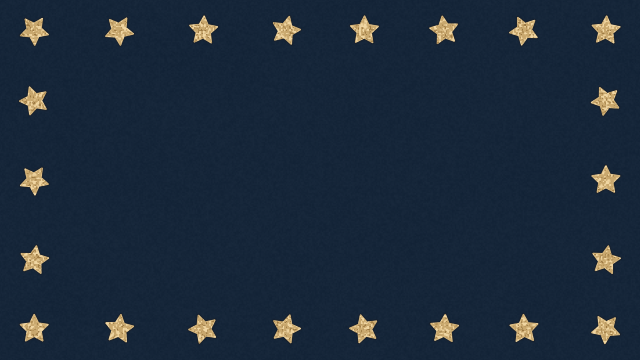
This background is drawn by a Shadertoy shader. Its source:

```glsl
// Glittering gold stars framing a sheet of dark navy paper.
#define STAR_RADIUS 0.0395
#define CORNER_ROUND 0.0025
#define INNER_RATIO 0.50
#define PAPER_GRAIN 0.020
#define GLITTER_SCALE 270.0
#define NAVY vec3(0.082, 0.146, 0.222)
#define GOLD vec3(0.79, 0.66, 0.43)
#define PALE_GOLD vec3(0.97, 0.87, 0.67)
#define BRONZE vec3(0.55, 0.41, 0.20)

// Star centres in canvas heights; x from the left, y from the bottom.
const float columnX[8] = float[8](0.095, 0.331, 0.565, 0.794, 1.012, 1.234, 1.456, 1.683);
const float rowY[5] = float[5](0.086, 0.277, 0.499, 0.720, 0.915);

// Clockwise tilt in degrees: top row, bottom row, then left and right sides upward.
const float tilt[22] = float[22](
    34.0, 31.0, 3.0, 14.0, 1.0, -8.0, -26.0, 3.0,
    0.0, 7.0, -20.0, 16.0, -15.0, 4.0, -3.0, 40.0,
    9.0, 33.0, -19.0, 10.0, 0.0, -25.0);

float hash(vec2 p) {
    vec3 q = fract(vec3(p.xyx) * 0.1031);
    q += dot(q, q.yzx + 33.33);
    return fract((q.x + q.y) * q.z);
}

float noise(vec2 p) {
    vec2 cell = floor(p), f = fract(p);
    f = f * f * (3.0 - 2.0 * f);
    float low = mix(hash(cell), hash(cell + vec2(1, 0)), f.x);
    float high = mix(hash(cell + vec2(0, 1)), hash(cell + vec2(1, 1)), f.x);
    return mix(low, high, f.y);
}

// Signed distance to a five-pointed star with one tip up.
float starDistance(vec2 p, float radius, float inner) {
    const float sector = 1.256637;
    float angle = atan(p.x, p.y);
    angle = abs(mod(angle + 0.5 * sector, sector) - 0.5 * sector);
    vec2 q = length(p) * vec2(sin(angle), cos(angle));
    vec2 tip = vec2(0.0, radius);
    vec2 notch = radius * inner * vec2(sin(0.5 * sector), cos(0.5 * sector));
    vec2 edge = notch - tip, d = q - tip;
    vec2 nearest = d - edge * clamp(dot(d, edge) / dot(edge, edge), 0.0, 1.0);
    return length(nearest) * sign(edge.x * d.y - edge.y * d.x);
}

vec2 starCentre(int i) {
    if (i < 16) return vec2(columnX[i % 8], rowY[i < 8 ? 4 : 0]);
    int side = i - 16;
    return vec2(columnX[side < 3 ? 0 : 7], rowY[1 + side % 3]);
}

float allStars(vec2 p) {
    float nearest = 1.0;
    for (int i = 0; i < 22; i++) {
        float a = radians(tilt[i]), c = cos(a), s = sin(a);
        vec2 q = p - starCentre(i);
        q = vec2(c * q.x - s * q.y, s * q.x + c * q.y);
        nearest = min(nearest, starDistance(q, STAR_RADIUS, INNER_RATIO));
    }
    return nearest - CORNER_ROUND;
}

void mainImage(out vec4 fragColor, in vec2 fragCoord) {
    vec2 p = fragCoord / iResolution.y;
    p.x *= 1.777778 * iResolution.y / iResolution.x;
    float pixel = 1.0 / iResolution.y;

    // Paper with fine fibres and broad, faint mottling.
    float fibres = noise(p * 260.0) + 0.5 * noise(p * 130.0 + 17.0) - 0.75;
    float mottle = noise(p * 6.0) - 0.5;
    vec3 color = NAVY + PAPER_GRAIN * fibres + 0.004 * mottle;

    // Soft contact shadow around the stars.
    float d = allStars(p);
    color = mix(color, vec3(0.10, 0.11, 0.14), 0.6 * smoothstep(0.006, 0.0, d));

    // Glitter: dark grains and bright flecks over gold.
    float grain = noise(p * GLITTER_SCALE);
    float fleck = noise(p * GLITTER_SCALE * 0.8 + 51.0);
    vec3 glitter = mix(GOLD, BRONZE, 0.75 * smoothstep(0.55, 0.95, grain));
    glitter = mix(glitter, PALE_GOLD, 0.85 * smoothstep(0.45, 0.85, fleck));
    glitter = mix(glitter, PALE_GOLD, 0.25 * smoothstep(-0.005, 0.0, d));

    color = mix(color, glitter, smoothstep(0.6 * pixel, -0.6 * pixel, d));
    fragColor = vec4(color, 1.0);
}
```
